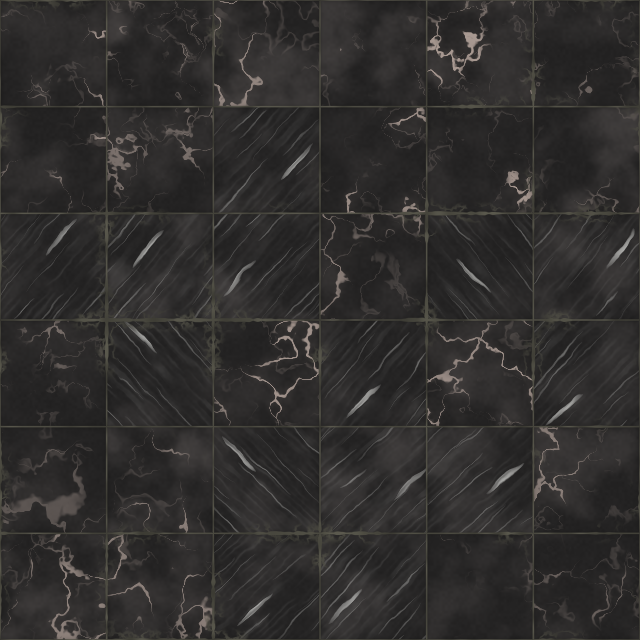
Give the GLSL for this texture, as a Shadertoy shader.

```glsl
// Black marble floor of square tiles with thin worn grout.
// A hash gives each tile either slanted white streaks (looped tapered strokes)
// or branching veins (warped cell borders), over a cloudy dark stone.

const float TILES = 6.0;            // tiles across and down
const float STREAK_SHARE = 0.40;    // share of tiles with slanted streaks
const float FALLING_SHARE = 0.32;   // share of those that slant downwards
const int STREAKS = 13;             // strokes per streaked tile
const float GROUT_HALF = 0.007;     // half width, in tiles
const float VEIN_HALF = 0.013;
const vec3 STONE_DARK = vec3(0.137, 0.133, 0.133);
const vec3 STONE_CLOUD = vec3(0.235, 0.224, 0.222);
const vec3 STREAK_COLOR = vec3(0.68, 0.68, 0.67);
const vec3 VEIN_COLOR = vec3(0.66, 0.60, 0.57);
const vec3 GROUT_COLOR = vec3(0.31, 0.305, 0.265);

float hash(vec2 p) {
    vec3 q = fract(p.xyx * 0.1031);
    q += dot(q, q.yzx + 33.33);
    return fract((q.x + q.y) * q.z);
}

vec2 hash2(vec2 p) {
    return vec2(hash(p), hash(p + 71.7));
}

float noise(vec2 p) {
    vec2 i = floor(p), f = fract(p);
    f = f * f * (3.0 - 2.0 * f);
    return mix(mix(hash(i), hash(i + vec2(1, 0)), f.x),
               mix(hash(i + vec2(0, 1)), hash(i + 1.0), f.x), f.y);
}

float fbm(vec2 p) {
    float sum = 0.0, amp = 0.533;
    for (int i = 0; i < 4; i++) {
        sum += amp * noise(p);
        p = mat2(1.6, 1.2, -1.2, 1.6) * p + 5.3;
        amp *= 0.5;
    }
    return sum;
}

// Smooth coverage of a line of half width w at distance d
float line(float d, float w, float px) {
    return 1.0 - smoothstep(max(w - px, 0.0), w + px, d);
}

// Approximate distance to the borders of random cells
float cellBorder(vec2 p) {
    vec2 i = floor(p);
    float near = 9.0, second = 9.0;
    for (int y = -1; y <= 1; y++)
    for (int x = -1; x <= 1; x++) {
        vec2 c = i + vec2(x, y);
        float d = length(c + hash2(c) - p);
        second = min(second, max(near, d));
        near = min(near, d);
    }
    return 0.5 * (second - near);
}

// Tapered strokes along a common slant, one of them broad
float streaks(vec2 p, vec2 seed, float px) {
    float angle = mix(0.72, 0.92, hash(seed + 3.1));
    vec2 dir = vec2(cos(angle), sin(angle));
    vec2 q = vec2(dot(p - 0.5, dir), dot(p - 0.5, vec2(-dir.y, dir.x)));
    q.y += 0.06 * (fbm(q * vec2(5.0, 9.0) + seed) - 0.5);
    float grain = noise(q * vec2(6.0, 55.0) + seed);
    float bold = floor(hash(seed + 8.8) * 5.0) + 4.0;
    float light = 0.13 * pow(noise(q * vec2(3.5, 38.0) + seed + 20.0), 3.0);
    for (int i = 0; i < STREAKS; i++) {
        float k = float(i);
        vec2 r = hash2(seed + k * 2.37), s = hash2(seed + k * 5.91 + 40.0);
        float isBold = 1.0 - step(0.5, abs(k - bold));
        vec2 c = vec2(r.x - 0.5, (k + r.y) / float(STREAKS) * 1.4 - 0.7);
        float halfLen = mix(mix(0.14, 0.48, s.x), 0.23, isBold);
        float w = mix(mix(0.002, 0.010, s.y * s.y), 0.021, isBold);
        float t = (q.x - c.x) / halfLen;
        float taper = sqrt(max(1.0 - t * t, 0.0));
        float d = abs(q.y - c.y - 0.16 * (s.x - 0.5) * (q.x - c.x));
        float strength = mix(mix(0.18, 0.65, s.y), 1.0, isBold);
        light = max(light, strength * taper * mix(0.45, 1.0, grain) * line(d, w * taper, px));
    }
    return light;
}

// Jagged branching veins with a haze (x: line, y: haze)
vec2 veins(vec2 p, vec2 seed, float px) {
    float scale = mix(1.5, 2.3, hash(seed + 6.2));
    vec2 q = p * scale + seed;
    vec2 warp = vec2(fbm(q * 2.2), fbm(q * 2.2 + 40.0)) - 0.5;
    float d = cellBorder(q + 1.1 * warp) / scale;
    float mask = smoothstep(0.47, 0.70, fbm(q * 0.9 + 9.0));
    float strength = mix(0.35, 1.0, hash(seed + 1.9));
    float bright = strength * mask * line(d, VEIN_HALF * mask, px);
    float threadDist = abs(fbm(q * 1.4 + warp + 60.0) - 0.5) / 3.0;
    float thread = 0.20 * line(threadDist, 0.003, px) * smoothstep(0.4, 0.7, noise(q * 2.0 + 15.0));
    return vec2(max(bright, thread), strength * mask * exp(-13.0 * d));
}

void mainImage(out vec4 fragColor, in vec2 fragCoord) {
    vec2 uv = fragCoord / iResolution.xy * TILES;
    float px = 0.75 * TILES / iResolution.y;
    vec2 cell = floor(uv), p = fract(uv), seed = cell * 13.0 + 7.0;

    // Cloudy stone
    float cloud = smoothstep(0.32, 0.80, fbm(p * 2.6 + seed));
    cloud *= mix(0.35, 1.15, hash(seed + 2.6));
    vec3 col = mix(STONE_DARK, STONE_CLOUD, cloud);
    col += 0.016 * (noise(uv * 38.0) - 0.5);

    // Markings of this tile
    if (hash(seed + 4.4) < STREAK_SHARE) {
        vec2 m = hash(seed + 9.7) < FALLING_SHARE ? vec2(1.0 - p.x, p.y) : p;
        col = mix(col, STREAK_COLOR, streaks(m, seed, px));
    } else {
        vec2 v = veins(p, seed, px);
        col = mix(col, VEIN_COLOR, min(v.x + 0.13 * v.y, 1.0));
    }

    // Grout, darkened rims and chipped hairlines
    vec2 toEdge = min(p, 1.0 - p);
    float edge = min(toEdge.x, toEdge.y);
    float worn = smoothstep(0.55, 0.80, noise(uv * 2.3 + 30.0));
    float crack = line(abs(fbm(uv * 7.0 + 12.0) - 0.5) / 9.0, 0.003, px);
    crack *= worn * (1.0 - smoothstep(0.03, 0.13, edge));
    float grout = line(edge, GROUT_HALF + 0.016 * worn * noise(uv * 24.0), px);
    col *= 1.0 - 0.22 * exp(-55.0 * edge);
    col = mix(col, GROUT_COLOR * mix(0.75, 1.15, noise(uv * 9.0)), max(grout, 0.7 * crack));

    fragColor = vec4(col, 1.0);
}
```
